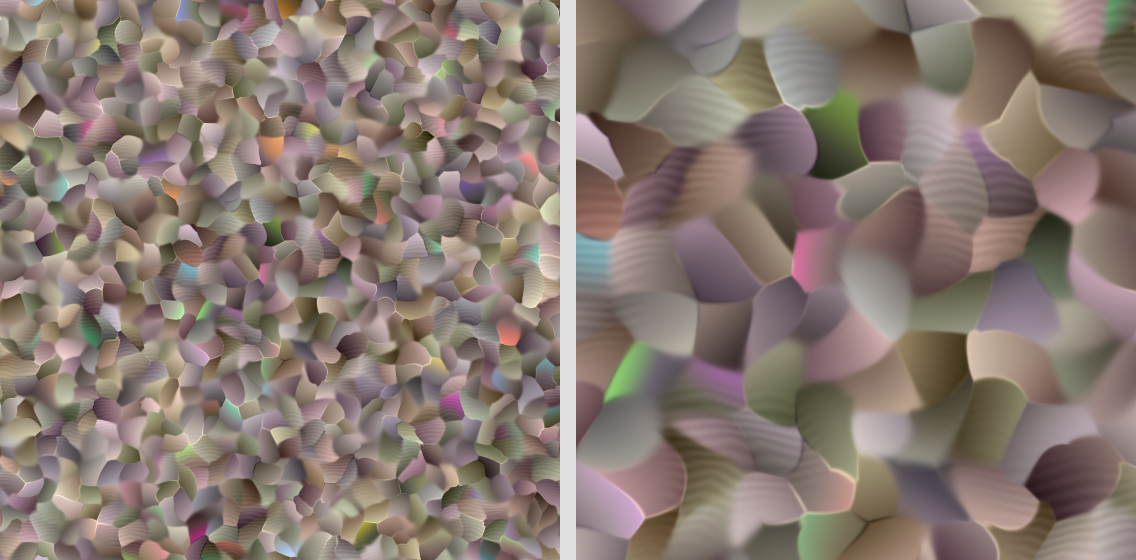
Left, the full canvas; right, a detail of the centre.
This pattern is drawn by a three.js fragment shader. Its source:

```glsl
// Crowded mosaic of small curved facets in muted taupe, khaki and mauve.
// Warped cellular noise with a stretched metric per cell gives the facets;
// borders drift from crisp to blurred, with fine ripples and thin glints.
varying vec2 vUv;

vec3 hash3(vec2 c, float seed) {
  vec3 q = fract(vec3(c.xyx + seed) * vec3(0.1031, 0.1030, 0.0973));
  q += dot(q, q.yxz + 33.33);
  return fract((q.xxy + q.yzz) * q.zyx);
}

// Smooth layered sines, about -1 to 1
float waves(vec2 p) {
  return 0.5 * sin(p.x + 1.7 * sin(p.y * 0.7 + 1.0))
       + 0.5 * sin(p.y * 1.2 + 1.9 * sin(p.x * 0.6 + 2.0));
}

// Distance from a cell centre: rotated and stretched, or boxy and upright
float facetDistance(vec2 r, vec3 shape) {
  float angle = 6.2832 * shape.x;
  float stretch = mix(0.75, 1.35, shape.y);
  vec2 axis = vec2(cos(angle), sin(angle));
  vec2 turned = vec2(dot(r, axis), dot(r, vec2(-axis.y, axis.x)));
  float oval = length(turned * vec2(stretch, 1.0 / stretch));
  float box = max(abs(r.x) * stretch, abs(r.y) / stretch) * 1.1;
  return shape.z < 0.3 ? box : oval;
}

// Colour of one facet: muted base, slope of light, and a rare vivid side
vec3 facetColor(vec2 r, vec2 cell) {
  vec3 tone = hash3(cell, 17.0);
  vec3 tint = hash3(cell, 41.0);
  vec3 rare = hash3(cell, 73.0);
  float angle = 6.2832 * tone.z;
  float side = dot(r, vec2(cos(angle), sin(angle)));
  float light = 0.22 * (tone.x + tone.y - 1.0) + 0.26 * side;
  vec3 color = vec3(0.545, 0.488, 0.452) + light * vec3(1.0, 0.98, 0.95);
  color += (tint.x - 0.5) * vec3(0.02, -0.03, 0.13);
  color += (tint.y - 0.5) * vec3(0.08, -0.03, -0.03);
  vec3 vivid = cos(6.2832 * (rare.y + vec3(0.0, 0.67, 0.33)));
  float amount = 0.02 + 0.22 * step(0.86, rare.x) * rare.z;
  return color + vivid * amount * smoothstep(-0.3, 0.6, side);
}

void main() {
  // Bend the grid so that facet borders curve
  vec2 p = vUv * 28.0;
  p += 0.16 * vec2(sin(p.y * 2.3 + 2.0 * sin(p.x * 0.9)),
                   sin(p.x * 2.1 + 2.0 * sin(p.y * 1.1)));
  vec2 home = floor(p);

  // Border crispness changes from place to place
  float crisp = 0.5 + 0.5 * waves(p * 1.7 + 5.0);
  float hardness = mix(8.0, 60.0, crisp * crisp);

  // Blend nearby facets by distance, keeping the two nearest distances
  vec3 sum = vec3(0.0);
  float total = 0.0;
  float nearest = 9.0;
  float second = 9.0;
  for (int j = -2; j <= 2; j++) {
    for (int i = -2; i <= 2; i++) {
      vec2 cell = home + vec2(float(i), float(j));
      vec2 r = p - cell - 0.1 - 0.8 * hash3(cell, 3.0).xy;
      float d = facetDistance(r, hash3(cell, 9.0));
      float weight = exp(-hardness * d);
      sum += weight * facetColor(r, cell);
      total += weight;
      second = min(second, max(nearest, d));
      nearest = min(nearest, d);
    }
  }
  vec3 color = sum / max(total, 1e-30);

  // Broad drift of light and warmth
  color += 0.025 * waves(p * 0.37);
  color += 0.012 * waves(p * 0.6 + 9.0) * vec3(0.6, 0.2, -1.0);

  // Thin glints and dark creases along the crisp borders
  float gap = second - nearest;
  float border = exp(-gap * gap / 0.004) * smoothstep(0.35, 0.8, crisp);
  float glint = waves(p * 2.3 + 14.0) + 0.25;
  color += border * glint * vec3(0.20, 0.19, 0.15);

  // Fine ripples in patches, bending with the facets
  float patchMask = smoothstep(0.0, 0.7, waves(p * 1.1 + 21.0));
  float ripple = sin(950.0 * vUv.y + 9.0 * nearest + 3.0 * sin(p.x * 1.6));
  color += 0.022 * patchMask * ripple;

  gl_FragColor = vec4(clamp(color, 0.0, 1.0), 1.0);
}
```
